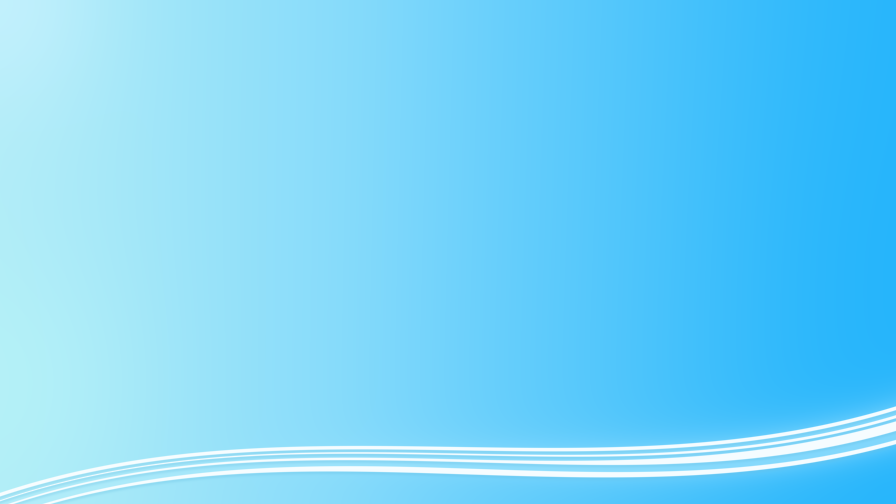
Reproduce this background procedurally as a WebGL 2 fragment shader.

```glsl
#version 300 es
precision highp float;
// Soft cyan-to-blue sky with a ribbon of white strands sweeping along the bottom.
uniform vec2 u_resolution;
out vec4 fragColor;

// Height of a strand at x; side runs from 0 (upper rim) to 1 (lower rim).
float strandHeight(float x, float side) {
    vec4 c = mix(vec4(0.0185, 0.5925, -1.216, 0.795),
                 vec4(-0.0301, 0.6471, -1.328, 0.834), side);
    return c.x + x * (c.y + x * (c.z + x * c.w));
}

float glow(vec2 p, vec2 center, vec2 radius) {
    vec2 d = (p - center) / radius;
    return exp(-dot(d, d));
}

vec3 skyColor(vec2 p) {
    // Horizontal blend, slightly tilted
    float t = clamp(p.x + 0.03 * (0.5 - p.y) * p.x, 0.0, 1.0);
    vec3 sky = mix(vec3(0.69, 0.925, 0.97), vec3(0.47, 0.835, 0.985), smoothstep(-0.12, 0.62, t) * 1.08 - 0.08);
    sky = mix(sky, vec3(0.15, 0.71, 0.985), smoothstep(0.34, 1.06, t));

    // Pale corner, minty left edge and deeper right edge
    sky = mix(sky, vec3(0.80, 0.95, 1.0), 0.6 * glow(p, vec2(0.0, 1.0), vec2(0.11, 0.22)));
    sky = mix(sky, vec3(0.72, 0.96, 0.97), 0.5 * glow(p, vec2(0.0, 0.24), vec2(0.14, 0.24)));
    return mix(sky, vec3(0.13, 0.70, 0.98), 0.3 * glow(p, vec2(1.02, 0.45), vec2(0.15, 0.35)));
}

void main() {
    vec2 p = gl_FragCoord.xy / u_resolution;
    float aa = 0.8 / u_resolution.y;
    vec3 color = skyColor(p);

    float upper = strandHeight(p.x, 0.0);
    float lower = strandHeight(p.x, 1.0);

    // Light spilling from both rims, stronger toward the right
    float above = exp(-max(p.y - upper, 0.0) / 0.03);
    float below = exp(-max(lower - p.y, 0.0) / 0.025);
    color = mix(color, vec3(0.80, 0.95, 1.0), 0.36 * above * below * smoothstep(0.1, 0.95, p.x));

    // Translucent body of the ribbon
    float body = smoothstep(-aa, aa, p.y - lower) * smoothstep(-aa, aa, upper - p.y);
    color = mix(color, vec3(0.72, 0.93, 0.99), 0.35 * body);

    // Strands: side, then half widths at the left, middle and right
    vec4 strands[4] = vec4[4](
        vec4(0.0, 0.0036, 0.0034, 0.0038),
        vec4(0.25, 0.0010, 0.0016, 0.0030),
        vec4(0.53, 0.0018, 0.0026, 0.0095),
        vec4(1.0, 0.0022, 0.0058, 0.0042));
    for (int i = 0; i < 4; i++) {
        vec4 s = strands[i];
        float d = p.y - strandHeight(p.x, s.x);
        float halfWidth = mix(mix(s.y, s.z, smoothstep(0.0, 0.5, p.x)), s.w, smoothstep(0.5, 1.0, p.x));
        float shade = exp(-pow((d + halfWidth + 0.002) / 0.004, 2.0));
        color = mix(color, vec3(0.36, 0.72, 0.87), 0.25 * shade);
        float line = 1.0 - smoothstep(-aa, aa, abs(d) - halfWidth);
        color = mix(color, vec3(0.98, 0.995, 1.0), 0.96 * line);
    }
    fragColor = vec4(color, 1.0);
}
```
